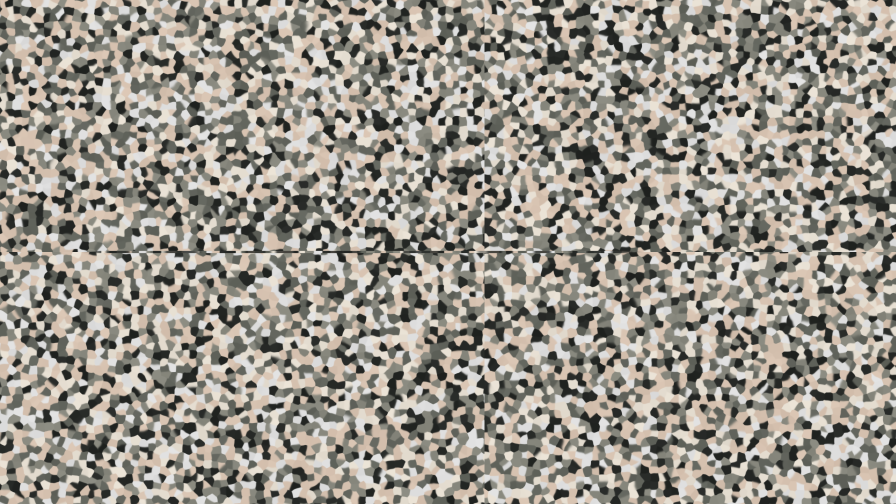
Give the GLSL for this texture, as a Shadertoy shader.

```glsl
// Speckled granite tiles: packed pale, pink, sage and black grains with thin joints.

const float GRAIN_ROWS   = 69.0;   // grains per canvas height
const float GRAIN_JITTER = 0.80;   // scatter of the grain centres
const float EDGE_SHARP   = 17.0;   // crispness of the grain borders
const float WARP_SCALE   = 1.1;    // border wobble, per grain
const float WARP_AMOUNT  = 0.24;
const float TONE_SPREAD  = 0.05;   // brightness change from grain to grain
const float EVENNESS     = 0.5;    // share of grains spread evenly by kind
const int   SAMPLES      = 2;      // antialiasing samples per axis

const vec2  JOINT_POS    = vec2(0.961, 0.5);
const float JOINT_HALF   = 0.0022;
const float JOINT_SOFT   = 0.0008;
const vec2  JOINT_SPAN   = vec2(0.19, 1.25);  // reach of the dark joint
const float JOINT_DARK   = 0.8;

const int KINDS = 6;
const vec3 GRAIN_COLOR[KINDS] = vec3[KINDS](
    vec3(0.87, 0.87, 0.87),    // quartz
    vec3(0.90, 0.87, 0.82),    // cream
    vec3(0.84, 0.76, 0.69),    // pink feldspar
    vec3(0.53, 0.53, 0.49),    // sage
    vec3(0.38, 0.39, 0.36),    // slate
    vec3(0.14, 0.15, 0.14));   // mica
const float SHARE_END[KINDS] = float[KINDS](0.14, 0.28, 0.50, 0.65, 0.83, 1.0);

// Integer hash of a lattice cell
vec2 hash2(vec2 cell) {
    uvec2 v = uvec2(ivec2(cell)) * 1664525u + 1013904223u;
    v.x += v.y * 1664525u;
    v.y += v.x * 1664525u;
    v ^= v >> 16u;
    v.x += v.y * 1664525u;
    v.y += v.x * 1664525u;
    v ^= v >> 16u;
    return vec2(v & 65535u) / 65536.0;
}

// Gradient noise
float slope(vec2 cell, vec2 offset) {
    return dot(hash2(cell) * 2.0 - 1.0, offset);
}

float gradientNoise(vec2 p) {
    vec2 i = floor(p), f = p - i;
    vec2 u = f * f * f * (f * (f * 6.0 - 15.0) + 10.0);
    vec2 e = vec2(1.0, 0.0);
    float low  = mix(slope(i, f), slope(i + e, f - e), u.x);
    float high = mix(slope(i + e.yx, f - e.yx), slope(i + 1.0, f - 1.0), u.x);
    return mix(low, high, u.y);
}

// Mineral colour of one grain; some blocks of four cells share out the kinds
vec3 mineral(vec2 cell) {
    vec2 pick = hash2(cell + 471.0);
    vec2 block = floor(cell * 0.5);
    vec2 corner = cell - 2.0 * block;
    vec2 turn = hash2(block + 1607.0);
    if (hash2(block + 2741.0).x < EVENNESS) {
        float rank = turn.y < 0.5 ? corner.x + 2.0 * corner.y
                                  : corner.y + 2.0 * abs(corner.x - corner.y);
        pick.x = fract((rank + pick.x) * 0.25 + turn.x);
    }
    int kind = 0;
    for (int k = 0; k < KINDS - 1; k++) kind += int(pick.x >= SHARE_END[k]);
    return GRAIN_COLOR[kind] + (pick.y - 0.5) * TONE_SPREAD;
}

// Soft-edged Voronoi grains
vec3 grains(vec2 p, vec2 seed) {
    vec2 q = p * GRAIN_ROWS + seed;
    vec2 w = q * WARP_SCALE;
    q += WARP_AMOUNT * vec2(gradientNoise(w), gradientNoise(w + 83.5));
    vec2 base = floor(q);
    vec3 sum = vec3(0.0);
    float total = 0.0;
    for (int y = -1; y <= 1; y++)
    for (int x = -1; x <= 1; x++) {
        vec2 cell = base + vec2(x, y);
        vec2 away = cell + 0.5 + (hash2(cell) - 0.5) * GRAIN_JITTER - q;
        float weight = exp(-EDGE_SHARP * dot(away, away));
        sum += weight * mineral(cell);
        total += weight;
    }
    return sum / total;
}

// Tiles cut from different parts of the stone, with a dashed joint between rows
vec3 paving(vec2 p) {
    vec2 tile = step(JOINT_POS, p);
    vec3 color = grains(p, 200.0 + 317.0 * tile + 139.0 * tile.yx);

    float gap = abs(p.y - JOINT_POS.y);
    float joint = 1.0 - smoothstep(JOINT_HALF - JOINT_SOFT, JOINT_HALF + JOINT_SOFT, gap);
    joint *= smoothstep(-0.03, 0.03, p.x - JOINT_SPAN.x)
           * smoothstep(-0.03, 0.03, JOINT_SPAN.y - p.x);
    if (joint > 0.0) {
        vec3 strip = grains(vec2(p.x, JOINT_POS.y), vec2(733.0));
        float dash = smoothstep(-0.10, 0.06, gradientNoise(vec2(p.x * 24.0, 5.3)));
        strip = mix(strip, GRAIN_COLOR[KINDS - 1], JOINT_DARK * dash);
        color = mix(color, strip, joint);
    }
    return color;
}

void mainImage(out vec4 fragColor, in vec2 fragCoord) {
    vec3 sum = vec3(0.0);
    for (int y = 0; y < SAMPLES; y++)
    for (int x = 0; x < SAMPLES; x++) {
        vec2 offset = (vec2(x, y) + 0.5) / float(SAMPLES) - 0.5;
        sum += paving((fragCoord + offset) / iResolution.y);
    }
    fragColor = vec4(sum / float(SAMPLES * SAMPLES), 1.0);
}
```
